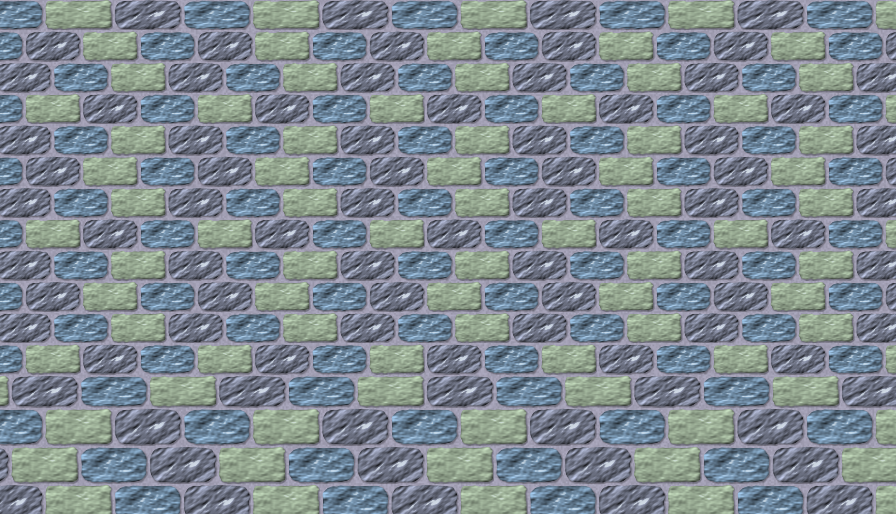
Give the GLSL for this texture, as a Shadertoy shader.

```glsl
// Wall of rounded blue, green and grey stones in staggered courses with lilac mortar.

#define WALL vec2(768.0, 440.0)  // wall size in layout units
#define SMALL_PITCH 49.14        // stone spacing in the narrow courses
#define LARGE_PITCH 59.3         // stone spacing in the large courses
#define GAP vec2(3.5, 2.9)       // mortar joint
#define RELIEF 1.5               // strength of the chiselled lighting
#define MOTTLE 0.75              // strength of broad tone variation
#define MORTAR vec3(0.63, 0.62, 0.70)
#define BLUE vec3(0.40, 0.50, 0.59)
#define GREEN vec3(0.58, 0.65, 0.56)
#define GREY vec3(0.44, 0.46, 0.53)
#define FLECK vec3(0.84, 0.88, 0.91)

float hash(vec2 p) {
    vec3 q = fract(p.xyx * 0.1031);
    q += dot(q, q.yzx + 33.33);
    return fract((q.x + q.y) * q.z);
}

float noise(vec2 p) {
    vec2 i = floor(p), f = fract(p);
    f = f * f * (3.0 - 2.0 * f);
    return mix(mix(hash(i), hash(i + vec2(1, 0)), f.x),
               mix(hash(i + vec2(0, 1)), hash(i + vec2(1, 1)), f.x), f.y);
}

float fbm(vec2 p) {
    float sum = 0.0, amp = 0.53;
    for (int i = 0; i < 3; i++) {
        sum += amp * noise(p);
        p = p * 2.03 + 7.3;
        amp *= 0.56;
    }
    return sum;
}

float roundBox(vec2 p, vec2 halfSize, float r) {
    vec2 d = abs(p) - halfSize + r;
    return length(max(d, 0.0)) + min(max(d.x, d.y), 0.0) - r;
}

// Rock surface; each kind of stone has its own grain direction
float rockHeight(vec2 p, int kind) {
    if (kind == 2) p.y += 0.55 * p.x;
    return fbm(p * vec2(0.11, 0.22) + float(kind) * 37.0 + 50.0);
}

// Course index, its top edge and its height, with y measured downwards
vec3 courseAt(float y) {
    if (y < 320.8) {
        float row = floor((y + 0.8) / 26.8);
        return vec3(row, row * 26.8 - 0.8, 26.8);
    }
    if (y < 349.0) return vec3(12.0, 320.8, 28.2);
    float row = floor((y - 349.0) / 32.6);
    return vec3(row + 13.0, 349.0 + row * 32.6, 32.6);
}

// Stone kinds cycle along a course: 0 blue, 1 green, 2 grey
int stoneKind(int row, int column) {
    int direction = (row > 13 || (row < 12 && row % 4 == 1)) ? -1 : 1;
    int first = (row % 2 == 0) ? 2 : 0;
    if (row == 0) first = 0;
    if (row == 12) first = 1;
    if (row > 13) first = 2;
    return (column * direction + first + 60) % 3;
}

void mainImage(out vec4 fragColor, in vec2 fragCoord) {
    vec2 p = fragCoord / iResolution.xy * WALL;
    p.y = WALL.y - p.y;
    float pixel = WALL.x / iResolution.x;

    // Find the course and the stone within it
    vec3 course = courseAt(p.y);
    int row = int(course.x);
    bool large = row == 0 || row > 11;
    bool even = row % 2 == 0;
    float pitch = large ? LARGE_PITCH : SMALL_PITCH;
    float start = large ? ((even && row > 0) ? -0.855 : -0.365)
                        : (even ? -0.09 : -0.58);
    float along = p.x / pitch - start;
    int kind = stoneKind(row, int(floor(along)));
    vec2 cell = vec2(pitch, course.z);
    vec2 q = (vec2(fract(along), (p.y - course.y) / course.z) - 0.5) * cell;
    vec2 halfSize = 0.5 * (cell - GAP);
    vec2 local = q / halfSize;
    vec2 grain = local * vec2(23.0, 12.0);

    // Ragged outline, squarer for green stones
    float radius = (kind == 1 ? 0.28 : 0.68) * halfSize.y;
    float ragged = 1.5 * (noise(grain * 0.3 + float(kind) * 19.0) - 0.4);
    float d = roundBox(q, halfSize, radius) + ragged;
    float shadow = roundBox(q - vec2(0.8, 1.0), halfSize, radius) + ragged;

    // Mortar with fine grit and a shadow below each stone
    vec3 color = MORTAR * (0.94 + 0.14 * noise(p * 0.7));
    color *= mix(0.68, 1.0, smoothstep(-0.8, 1.4, shadow));

    // Chiselled face lit from the upper left
    float h = rockHeight(grain, kind);
    float slope = h - rockHeight(grain - vec2(1.1, 1.2), kind);
    float soft = kind == 1 ? 0.55 : 1.0;
    float tone = 1.0 + soft * (MOTTLE * (h - 0.5) + RELIEF * slope);
    float rim = smoothstep(-4.0, 0.0, d);
    tone -= 0.17 * rim * dot(local, vec2(0.6, 0.8));
    tone -= 0.20 * smoothstep(-1.8, 0.0, d);
    vec3 base = kind == 0 ? BLUE : kind == 1 ? GREEN : GREY;
    vec3 stone = base * tone;

    // Bright chips gathered around the middle
    float chips = smoothstep(0.10, 0.22, slope) * (1.0 - smoothstep(0.3, 0.95, length(local)));
    stone = mix(stone, FLECK, chips * (kind == 1 ? 0.5 : 0.8));

    color = mix(color, stone, 1.0 - smoothstep(-0.5 * pixel, 0.5 * pixel, d));
    fragColor = vec4(clamp(color, 0.0, 1.0), 1.0);
}
```
